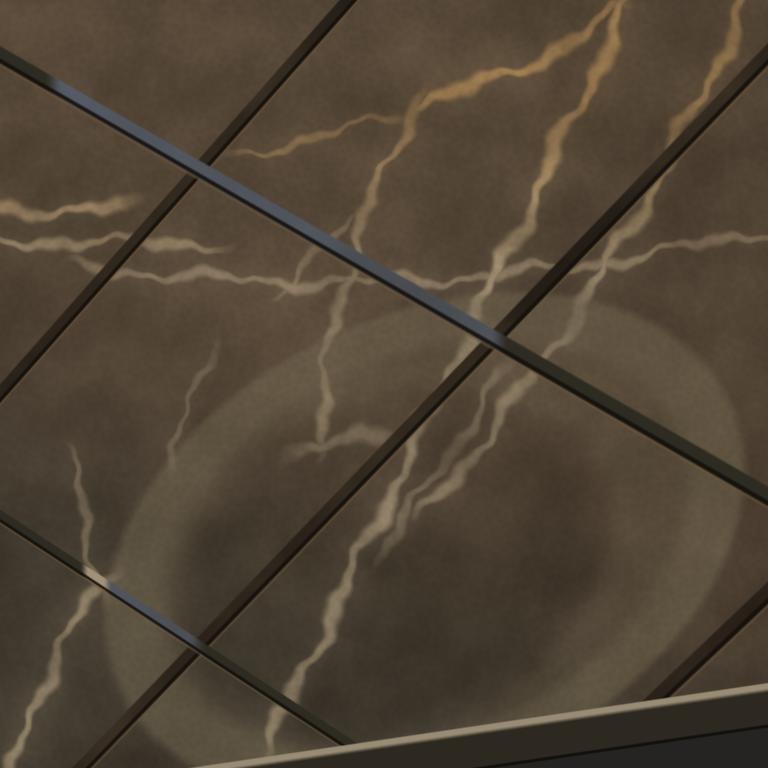
Write a WebGL 2 fragment shader that draws this texture.

```glsl
#version 300 es
precision highp float;
// Brown veined marble tiles in perspective, with bevelled seams, a pale ring and a dark skirting.
uniform vec2 u_resolution;
out vec4 fragColor;

const vec3 MARBLE_DARK = vec3(0.235, 0.195, 0.150);
const vec3 MARBLE_LIGHT = vec3(0.385, 0.320, 0.250);
const vec3 VEIN = vec3(0.640, 0.570, 0.460);
const vec3 RING = vec3(0.450, 0.405, 0.315);
const vec3 SEAM = vec3(0.190, 0.155, 0.115);
const vec3 GROOVE = vec3(0.075, 0.060, 0.045);
const vec3 EDGE = vec3(0.430, 0.330, 0.220);
const vec3 SKY_SHEEN = vec3(0.340, 0.365, 0.410);

vec2 hash2(vec2 p) {
  return fract(sin(vec2(dot(p, vec2(127.1, 311.7)), dot(p, vec2(269.5, 183.3)))) * 4375.85);
}

// Distance to the nearest scattered cell point
float cellular(vec2 p) {
  vec2 cell = floor(p);
  float nearest = 2.0;
  for (int y = -1; y <= 1; y++)
    for (int x = -1; x <= 1; x++) {
      vec2 c = cell + vec2(x, y);
      nearest = min(nearest, length(c + hash2(c) - p));
    }
  return nearest;
}

// Layered, turned sines, about -1 to 1
float clouds(vec2 p) {
  float sum = 0.0, amp = 0.5;
  for (int i = 0; i < 6; i++) {
    p = mat2(1.36, 1.18, -1.18, 1.36) * p + 1.7;
    sum += amp * sin(p.x + 1.3 * sin(p.y));
    amp *= 0.62;
  }
  return sum;
}

float band(float s, float lo, float hi, float soft) {
  return smoothstep(lo - soft, lo + soft, s) * (1.0 - smoothstep(hi - soft, hi + soft, s));
}

// A wandering, bowed vein from a to b with a soft halo
float vein(vec2 p, vec2 a, vec2 b, float bend, float width) {
  float len = length(b - a);
  vec2 dir = (b - a) / len;
  vec2 q = vec2(dot(p - a, dir), dot(p - a, vec2(-dir.y, dir.x)));
  float t = clamp(q.x / len, 0.0, 1.0);
  float wander = 0.006 * sin(q.x * 31.0 + a.x * 40.0) + 0.004 * sin(q.x * 73.0 + a.y * 50.0)
               + 0.0015 * sin(q.x * 190.0);
  float off = abs(q.y - 4.0 * bend * t * (1.0 - t) - wander);
  float thick = width * (0.8 + 0.3 * sin(q.x * 47.0 + b.x * 30.0));
  float core = 1.0 - smoothstep(0.2 * thick, thick, off);
  return band(q.x, 0.0, len, 0.03) * (0.75 * core + 0.22 * exp(-off / (1.5 * width)));
}

float veins(vec2 p) {
  // Long diagonal veins
  float v = vein(p, vec2(0.82, 0.0), vec2(0.345, 0.98), 0.0, 0.016);
  v = max(v, vein(p, vec2(0.81, 0.01), vec2(0.53, 0.14), -0.015, 0.015));
  v = max(v, 0.75 * vein(p, vec2(0.55, 0.12), vec2(0.414, 0.59), 0.028, 0.012));
  v = max(v, 0.8 * vein(p, vec2(0.98, -0.02), vec2(0.55, 0.67), -0.032, 0.014));
  v = max(v, 0.55 * vein(p, vec2(0.66, 0.48), vec2(0.49, 0.73), 0.0, 0.012));
  // Level veins
  v = max(v, 0.7 * vein(p, vec2(1.03, 0.292), vec2(0.1, 0.345), -0.045, 0.011));
  v = max(v, vein(p, vec2(-0.04, 0.275), vec2(0.17, 0.27), 0.0, 0.014));
  v = max(v, 0.8 * vein(p, vec2(-0.04, 0.313), vec2(0.29, 0.318), 0.0, 0.012));
  // Short branches
  v = max(v, 0.6 * vein(p, vec2(0.30, 0.205), vec2(0.52, 0.152), 0.0, 0.009));
  v = max(v, 0.7 * vein(p, vec2(0.38, 0.59), vec2(0.51, 0.565), 0.0, 0.018));
  v = max(v, 0.55 * vein(p, vec2(0.47, 0.28), vec2(0.36, 0.38), 0.0, 0.009));
  v = max(v, 0.8 * vein(p, vec2(0.145, 0.75), vec2(0.015, 1.03), 0.022, 0.013));
  v = max(v, 0.6 * vein(p, vec2(0.09, 0.59), vec2(0.135, 0.78), 0.0, 0.010));
  return max(v, 0.4 * vein(p, vec2(0.275, 0.45), vec2(0.22, 0.61), 0.0, 0.008));
}

// Radius in a tilted ellipse; 1 on its rim
float ellipse(vec2 p, vec2 centre, vec2 radii) {
  return length(mat2(0.9, 0.43, -0.43, 0.9) * (p - centre) / radii);
}

vec3 marble(vec2 p) {
  float cloud = clouds(p * vec2(3.0, 4.0) + 0.4), fine = clouds(p * 17.0);
  float shade = 0.58 + 0.23 * cloud + 0.10 * fine - 0.25 * smoothstep(0.35, 0.85, p.y);
  vec3 col = mix(MARBLE_DARK, MARBLE_LIGHT, shade);
  col = mix(col, col * vec3(0.93, 1.0, 1.04), smoothstep(0.3, 0.8, p.y - 0.4 * p.x));
  float v = veins(p) * (0.85 + 0.2 * fine);
  col = mix(col, mix(VEIN, VEIN * vec3(1.0, 0.88, 0.7), smoothstep(0.4, 0.1, p.y)), clamp(v, 0.0, 1.0));
  // Pale ring, brightest near its rim
  float rim = ellipse(p, vec2(0.553, 0.711), vec2(0.443, 0.302));
  float hole = ellipse(p, vec2(0.514, 0.735), vec2(0.295, 0.217));
  float ring = (1.0 - smoothstep(0.965, 1.01, rim)) * smoothstep(0.93, 1.08, hole);
  col = mix(col, RING, ring * (0.22 + 0.28 * smoothstep(0.76, 0.86, rim)));
  col *= 1.0 - 0.10 * (1.0 - smoothstep(0.8, 1.05, hole));
  return col * (0.96 + 0.07 * cellular(p * 110.0)) + 0.006 * fine;
}

// Bevelled seam across s: face, dark groove, lit edge
vec3 seam(vec3 col, float s, float halfWidth, vec3 face) {
  float k = s / halfWidth;
  col = mix(col, EDGE, 0.55 * band(k, 0.8, 1.25, 0.2));
  col = mix(col, face, band(k, -1.0, 0.95, 0.2));
  return mix(col, GROOVE, 0.9 * band(k, 0.4, 0.9, 0.2));
}

void main() {
  vec2 p = gl_FragCoord.xy / u_resolution;
  p.y = 1.0 - p.y;
  vec3 col = marble(p);

  // Tile grid in perspective
  vec2 tile = vec2((1.13 * p.x + p.y - 0.513) / (0.1004 * p.x + 0.01 * p.y + 0.5865),
                   (p.y - 0.575 * p.x - 0.0716) / (0.08 * p.x + 0.6003));
  vec2 line = round(tile), s = tile - line;
  col = seam(col, s.x, 0.021, SEAM * (0.95 + 0.25 * clouds(p * 6.0)));
  float lower = step(0.5, line.y);
  float sheen = band(p.x, mix(0.07, 0.12, lower), mix(0.65, 0.257, lower), 0.012);
  float glint = lower * band(p.x, 0.11, 0.14, 0.006);
  vec3 face = mix(SEAM * vec3(0.95, 1.1, 1.15), SKY_SHEEN, sheen * (0.8 + 0.2 * clouds(p * 5.0)));
  col = seam(col, s.y, mix(0.019, 0.014, lower), mix(face, VEIN, glint));

  // Skirting with a pale lip and a lower ledge
  float board = p.y + 0.147 * p.x - 1.0364;
  vec3 wood = mix(vec3(0.175, 0.160, 0.130), vec3(0.150, 0.140, 0.135), smoothstep(0.055, 0.060, board));
  wood *= 1.0 - 0.6 * band(board, 0.054, 0.058, 0.0015);
  wood = mix(wood, vec3(0.60, 0.55, 0.46), 1.0 - smoothstep(0.006, 0.013, board));
  col = mix(col, wood, smoothstep(-0.0015, 0.0015, board));
  fragColor = vec4(col, 1.0);
}
```
